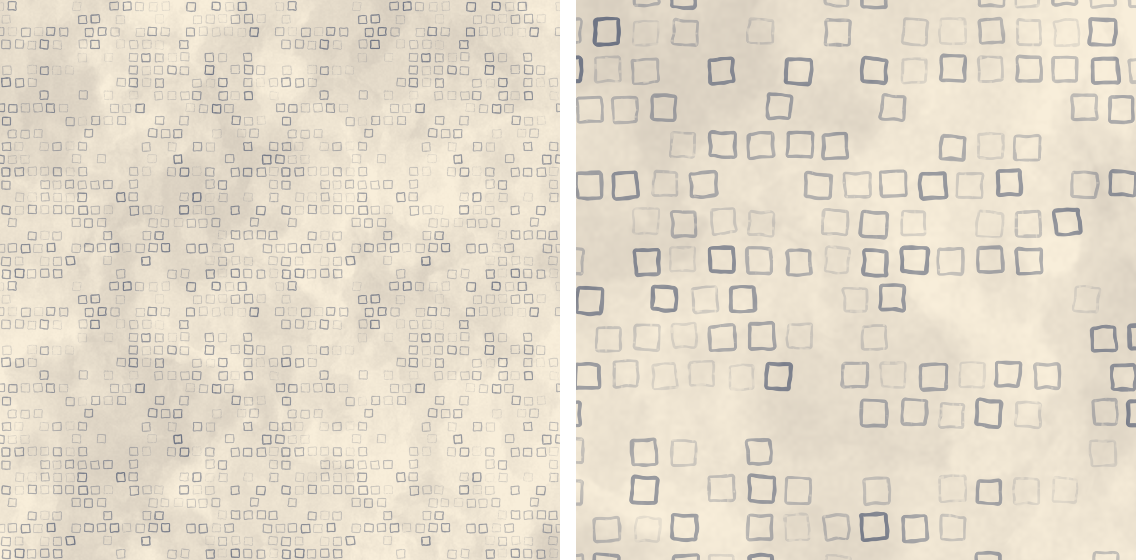
Left: the whole. Right: its middle third, enlarged.
Reproduce this pattern procedurally as a Shadertoy shader.

```glsl
const float CELLS = 44.0;       // squares across and down the canvas
const float TILE_CELLS = 22.0;  // the arrangement recurs twice each way
const vec3 CREAM = vec3(0.972, 0.932, 0.853);
const vec3 STONE = vec3(0.832, 0.795, 0.738);
const vec3 INK = vec3(0.35, 0.385, 0.47);

float hash(vec2 p) {
    vec3 q = fract(p.xyx * 0.1031);
    q += dot(q, q.yzx + 33.33);
    return fract((q.x + q.y) * q.z);
}

float noise(vec2 p) {
    vec2 i = floor(p), f = fract(p);
    f = f * f * (3.0 - 2.0 * f);
    float low = mix(hash(i), hash(i + vec2(1, 0)), f.x);
    float high = mix(hash(i + vec2(0, 1)), hash(i + vec2(1, 1)), f.x);
    return mix(low, high, f.y);
}

float fbm(vec2 p) {
    float sum = 0.0, weight = 0.5, total = 0.0;
    for (int i = 0; i < 6; i++) {
        sum += weight * noise(p);
        total += weight;
        p = mat2(1.6, 1.2, -1.2, 1.6) * p + vec2(57.0, 91.0);
        weight *= 0.55;
    }
    return sum / total;
}

mat2 rotation(float angle) {
    float c = cos(angle), s = sin(angle);
    return mat2(c, s, -s, c);
}

float roundedBox(vec2 p, vec2 halfSize, float radius) {
    vec2 q = abs(p) - halfSize + radius;
    return length(max(q, 0.0)) + min(max(q.x, q.y), 0.0) - radius;
}

// Mottled plaster: 0 is stained, 1 is clean
float plasterTone(vec2 uv) {
    vec2 warp = vec2(fbm(uv * 7.0 + 11.0), fbm(uv * 7.0 + 43.0)) - 0.5;
    float clouds = smoothstep(0.3, 0.7, fbm(uv * 4.5 + warp * 1.5 + 5.0));
    float flakes = smoothstep(0.45, 0.55, fbm(uv * vec2(12.0, 9.0) + warp + 23.0));
    float streaks = fbm(uv * vec2(45.0, 9.0) + 71.0) - 0.5;
    float grain = noise(uv * 330.0) - 0.5;
    float tone = 0.19 + 0.6 * clouds + 0.23 * flakes + 0.28 * streaks + 0.14 * grain;
    return clamp(tone, 0.0, 1.0);
}

// Short runs of occupied cells broken by gaps
float occupied(vec2 id) {
    float run = hash(vec2(floor(id.x / 3.0), id.y) + 131.0);
    return step(0.45, mix(hash(id + 17.0), run, 0.45));
}

// Hand-drawn outline of one square; strength sets its weight and breaks
float squareOutline(vec2 local, vec2 id, float strength, float pixel) {
    vec2 place = id + local + 0.5;
    vec2 jitter = vec2(hash(id + 31.0), hash(id + 47.0)) - 0.5;
    vec2 wobble = vec2(noise(place * 4.0 + 9.0), noise(place * 4.0 + 67.0)) - 0.5;
    vec2 p = rotation((hash(id + 83.0) - 0.5) * 0.16) * (local - jitter * 0.1);
    p += wobble * 0.055;
    vec2 halfSize = 0.315 + 0.03 * (vec2(hash(id + 97.0), hash(id + 109.0)) - 0.5);
    float halfWidth = mix(0.032, 0.052, strength) + 0.015 * (noise(place * 7.0) - 0.5);
    float edge = abs(roundedBox(p, halfSize, 0.055)) - halfWidth;
    float line = 1.0 - smoothstep(-0.6 * pixel, 0.6 * pixel, edge);
    float speckle = noise(place * 11.0 + 151.0);
    float wear = smoothstep(0.05, 0.4, speckle + strength * 0.5 - 0.1);
    return line * mix(0.35, 1.0, wear);
}

// Ink coverage over the whole canvas
float inkCoverage(vec2 uv, float tone, float pixel) {
    vec2 grid = uv * CELLS;
    float row = mod(floor(grid.y), TILE_CELLS);
    grid.x += 0.5 * step(0.5, hash(vec2(row, 211.0)));
    vec2 id = mod(floor(grid), TILE_CELLS);
    float strength = hash(id + 173.0);
    float opacity = mix(0.14, 0.78, pow(strength, 1.25)) * mix(1.2, 0.72, tone);
    return occupied(id) * opacity * squareOutline(fract(grid) - 0.5, id, strength, pixel);
}

void mainImage(out vec4 fragColor, in vec2 fragCoord) {
    vec2 uv = fragCoord / iResolution.xy;
    float tone = plasterTone(uv);
    float ink = inkCoverage(uv, tone, CELLS / iResolution.y);
    vec3 color = mix(mix(STONE, CREAM, tone), INK, ink);
    fragColor = vec4(color, 1.0);
}
```
